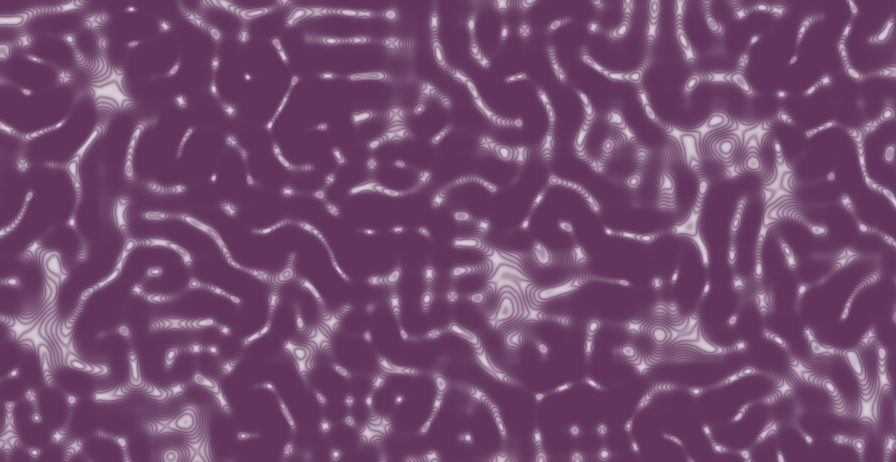
Write a WebGL 2 fragment shader that draws this texture.

```glsl
#version 300 es
precision highp float;
// Pale veined patches with fine contour rings where a smooth noise field levels out, on flat plum.

uniform vec2 u_resolution;
out vec4 fragColor;

const vec3 PLUM = vec3(0.388, 0.208, 0.368);
const vec3 PALE = vec3(0.845, 0.805, 0.845);
const float CELLS = 9.0;         // noise cells per canvas height
const float FLATNESS = 0.345;    // slope at which the pale tone has faded
const float LEVELS = 50.0;       // contour lines per unit of noise
const float RING_DEPTH = 0.42;   // darkness of the contour lines
const vec2 FIELD_OFFSET = vec2(37.0, 61.0);
const float TAU = 6.2831853;

// Random vector in the square [-1, 1] for a lattice point.
vec2 latticeVector(vec2 point) {
    uvec2 h = uvec2(ivec2(point)) * 1664525u + 1013904223u;
    h.x += h.y * 1664525u;
    h.y += h.x * 1664525u;
    h ^= h >> 16u;
    h.x += h.y * 1664525u;
    h.y += h.x * 1664525u;
    h ^= h >> 16u;
    return vec2(h & 0xffffu) / 32767.5 - 1.0;
}

// Gradient noise: x holds the value, yz its analytic slope.
vec3 noiseWithSlope(vec2 p) {
    vec2 cell = floor(p);
    vec2 f = p - cell;
    vec2 u = f * f * f * (f * (f * 6.0 - 15.0) + 10.0);
    vec2 du = 30.0 * f * f * (f * (f - 2.0) + 1.0);

    vec3 sum = vec3(0.0);
    for (int j = 0; j < 2; j++) {
        for (int i = 0; i < 2; i++) {
            vec2 corner = vec2(i, j);
            vec2 side = 2.0 * corner - 1.0;
            vec2 weight = mix(1.0 - u, u, corner);
            vec2 g = latticeVector(cell + corner);
            float ramp = dot(g, f - corner);
            vec2 weightSlope = side * du * weight.yx;
            sum += vec3(weight.x * weight.y * ramp,
                        weight.x * weight.y * g + weightSlope * ramp);
        }
    }
    return sum;
}

void main() {
    vec2 p = gl_FragCoord.xy / u_resolution.y * CELLS + FIELD_OFFSET;
    vec3 field = noiseWithSlope(p);
    float slope = length(field.yz);

    // Level ground is pale, steep ground stays plum.
    float tone = exp(-slope * slope / (FLATNESS * FLATNESS));

    // Contour rings, fading to their mean where they are finer than a pixel.
    float linesPerPixel = slope * LEVELS * CELLS / u_resolution.y;
    float wave = 0.5 + 0.5 * cos(TAU * LEVELS * field.x);
    float sharpness = 1.0 - smoothstep(0.35, 0.95, linesPerPixel);
    float ring = mix(0.375, wave * wave, sharpness);
    tone *= 1.0 - RING_DEPTH * ring;

    fragColor = vec4(mix(PLUM, PALE, tone), 1.0);
}
```
